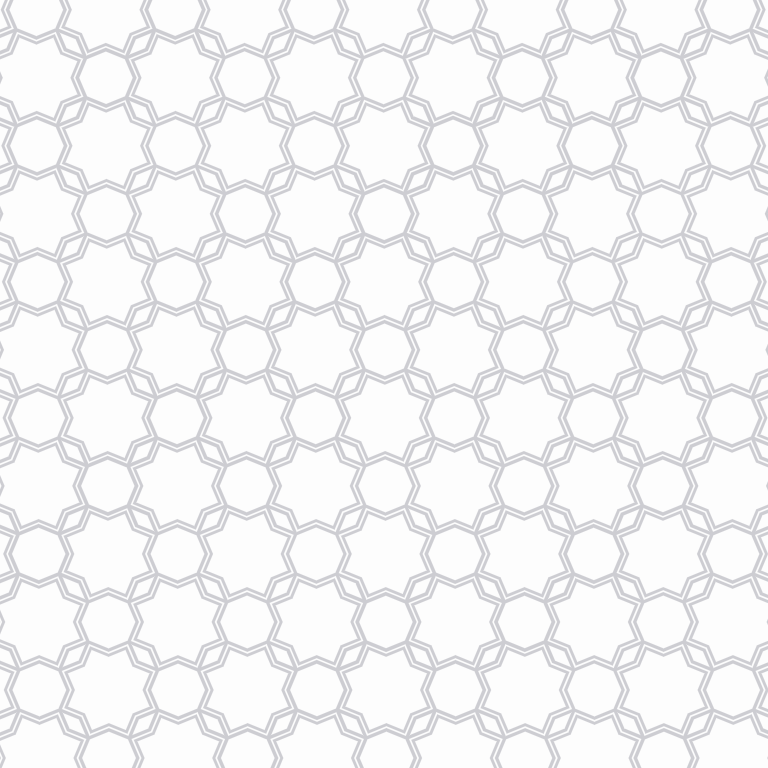
Give the GLSL for this pattern, as a WebGL 2 fragment shader.

```glsl
#version 300 es
precision highp float;
// A star-and-octagon lattice in pale grey on white. Eight-pointed stars sit on
// alternate grid sites; their shared edges enclose octagons and rhombi, and a
// second, thinner line follows each star just inside its edge.

uniform vec2 u_resolution;
out vec4 fragColor;

const vec3 PAPER = vec3(0.993, 0.993, 0.993);
const vec3 LINE_GREY = vec3(0.805, 0.805, 0.825);

const vec2 SITES = vec2(11.07, 11.29);    // grid sites across and down
const vec2 FIRST_STAR = vec2(0.2323, 0.013);
const float SHEAR = 0.0045;               // slight lean of the columns
const float STAR_APOTHEM = 0.5412;        // makes neighbouring tips meet
const float INNER_INSET = 0.070;
const float EDGE_WIDTH = 0.050;
const float INNER_WIDTH = 0.042;

// Distance-like field of a square turned by an eighth of a right angle pair.
float turnedSquare(vec2 p, float apothem) {
    const vec2 axis = vec2(0.92388, 0.38268);
    vec2 r = abs(vec2(dot(p, axis), dot(p, vec2(-axis.y, axis.x))));
    return max(r.x, r.y) - apothem;
}

// Eight-pointed star: union of two squares turned in opposite directions.
float star(vec2 p, float apothem) {
    return min(turnedSquare(p, apothem),
               turnedSquare(vec2(p.x, -p.y), apothem));
}

// Coverage of a line centred on the zero level of a field.
float stroke(float field, float width, float pixel) {
    return 1.0 - smoothstep(-0.7 * pixel, 0.7 * pixel, abs(field) - 0.5 * width);
}

// Layered sines give each octagon a weight between -1 and 1.
float siteVariation(vec2 site) {
    return 0.6 * sin(dot(site, vec2(2.3, 4.1))) + 0.4 * sin(dot(site, vec2(5.7, 1.9)));
}

void main() {
    vec2 uv = gl_FragCoord.xy / u_resolution;
    float pixel = max(SITES.x / u_resolution.x, SITES.y / u_resolution.y);

    vec2 offset = uv - FIRST_STAR;
    offset.x += SHEAR * offset.y;
    vec2 grid = offset * SITES;

    // Mirror odd cells so that stars always lie at corners (0,0) and (1,1).
    vec2 cell = floor(grid);
    vec2 local = fract(grid);
    float odd = mod(cell.x + cell.y, 2.0);
    local.x = mix(local.x, 1.0 - local.x, odd);

    // The nearer of the two remaining corners holds an octagon.
    vec2 corner = local.x > local.y ? vec2(1.0, 0.0) : vec2(0.0, 1.0);
    corner.x = mix(corner.x, 1.0 - corner.x, odd);
    float edgeWidth = EDGE_WIDTH * (1.0 + 0.08 * siteVariation(cell + corner));

    // Shared edges and the inner line of each star.
    float field = min(star(local, STAR_APOTHEM), star(local - 1.0, STAR_APOTHEM));
    float edge = stroke(field, edgeWidth, pixel);
    float inner = stroke(field + INNER_INSET, INNER_WIDTH, pixel);

    fragColor = vec4(mix(PAPER, LINE_GREY, max(edge, inner)), 1.0);
}
```
